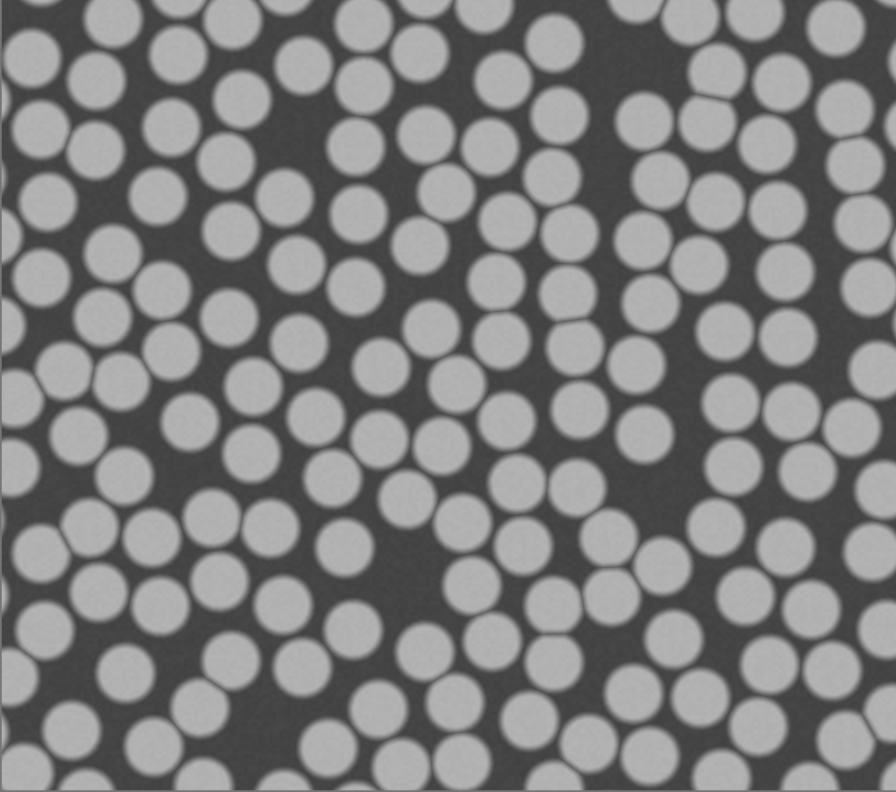
Reproduce this pattern procedurally as a WebGL 2 fragment shader.

```glsl
#version 300 es
precision highp float;

uniform vec2 u_resolution;
out vec4 fragColor;

// Layout, SPACING in canvas heights, the rest in units of SPACING
const float SPACING = 0.0917;
const float ROW_STEP = 0.8660254;
const float TILT = 0.37;
const float JITTER = 0.25;
const float BEND = 0.45;
const float BEND_RATE = 0.4;
const float MIN_DISTANCE = 0.87;
const float PUSH = 0.5;
const float VOID_SHARE = 0.03;
const float REACH = 0.95;

// Disc shape
const float RADIUS = 0.395;
const float EDGE_SOFTNESS = 0.073;
const float CONTACT_GAP = 0.02;

// Tones
const float DISC_TONE = 0.695;
const float GROUND_TONE = 0.268;
const float BORDER_TONE = 0.46;
const float BORDER_WIDTH = 0.0022;
const float GRAIN_SIZE = 0.0045;
const float GRAIN_STRENGTH = 0.022;

// Sites per side of the block around the pixel
const int BLOCK = 5;

float hash(vec2 p) {
    return fract(sin(dot(p, vec2(127.1, 311.7))) * 43758.5453);
}

float valueNoise(vec2 p) {
    vec2 i = floor(p);
    vec2 f = smoothstep(0.0, 1.0, p - i);
    float low = mix(hash(i), hash(i + vec2(1, 0)), f.x);
    float high = mix(hash(i + vec2(0, 1)), hash(i + vec2(1, 1)), f.x);
    return mix(low, high, f.y);
}

// Slow shear that bends the rows but keeps the density
vec2 bend(vec2 p) {
    return BEND * sin(BEND_RATE * p.yx + vec2(0.6, 2.1));
}

// Hexagonal lattice site, bent and jittered
vec2 scatteredSite(vec2 cell) {
    vec2 site = vec2(cell.x + 0.5 * mod(cell.y, 2.0), cell.y * ROW_STEP);
    vec2 jitter = 2.0 * vec2(hash(cell + 17.3), hash(cell + 71.9)) - 1.0;
    return site + bend(site) + JITTER * jitter;
}

// Signed distance to the closest disc after crowded sites push apart
float discDistance(vec2 p) {
    vec2 flatP = p - bend(p);
    float row = floor(flatP.y / ROW_STEP + 0.5);
    vec2 home = vec2(floor(flatP.x - 0.5 * mod(row, 2.0) + 0.5), row);

    vec2 sites[BLOCK * BLOCK];
    for (int y = 0; y < BLOCK; y++) {
        for (int x = 0; x < BLOCK; x++) {
            vec2 cell = home + vec2(x, y) - float(BLOCK / 2);
            sites[y * BLOCK + x] = scatteredSite(cell) - p;
        }
    }

    // Two closest centres, leaving out far and empty sites
    float nearest = 9.0;
    float second = 9.0;
    for (int y = 1; y < BLOCK - 1; y++) {
        for (int x = 1; x < BLOCK - 1; x++) {
            vec2 site = sites[y * BLOCK + x];
            if (dot(site, site) > REACH * REACH) continue;
            vec2 cell = home + vec2(x, y) - float(BLOCK / 2);
            if (hash(cell + 41.7) < VOID_SHARE) continue;

            vec2 shift = vec2(0.0);
            for (int j = -1; j <= 1; j++) {
                for (int i = -1; i <= 1; i++) {
                    vec2 away = site - sites[(y + j) * BLOCK + x + i];
                    float gap = max(length(away), 1e-4);
                    shift += away / gap * max(MIN_DISTANCE - gap, 0.0);
                }
            }
            float d = length(site + PUSH * shift);
            second = min(second, max(nearest, d));
            nearest = min(nearest, d);
        }
    }
    return max(nearest - RADIUS, 0.5 * (nearest - second) + CONTACT_GAP);
}

void main() {
    vec2 uv = gl_FragCoord.xy / u_resolution.y;
    mat2 turn = mat2(cos(TILT), sin(TILT), -sin(TILT), cos(TILT));
    float d = discDistance(turn * uv / SPACING + 20.0);

    // Soft discs with faint grain
    float disc = 1.0 - smoothstep(-EDGE_SOFTNESS, EDGE_SOFTNESS, d);
    float tone = mix(GROUND_TONE, DISC_TONE, disc);
    tone += GRAIN_STRENGTH * (valueNoise(uv / GRAIN_SIZE) - 0.5);

    // Thin grey line along the left and lower sides
    float side = min(uv.x, uv.y);
    float border = 1.0 - smoothstep(0.5 * BORDER_WIDTH, 1.5 * BORDER_WIDTH, side);
    tone = mix(tone, BORDER_TONE, border);

    fragColor = vec4(vec3(tone), 1.0);
}
```
